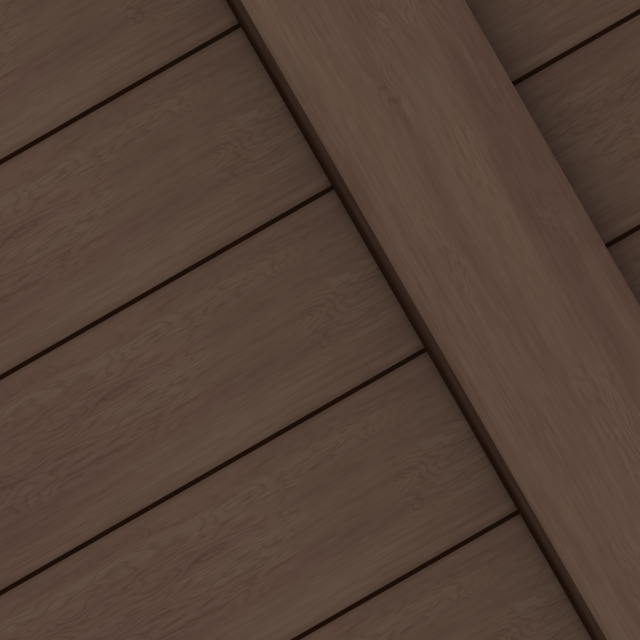
Give the GLSL for this texture, as a WebGL 1 fragment shader.

```glsl
precision highp float;
// Dark wooden planks on a slant, crossed by a raised beam with soft contact shadows.
uniform vec2 u_resolution;

const float TILT = 0.5201;          // plank direction in radians
const float PLANK_WIDTH = 0.2921;
const float SEAM_OFFSET = 0.0633;   // position of one seam across the planks
const float SEAM_HALF = 0.0036;
const float BEAM_LEFT = 0.803;      // foot of the visible beam side
const float BEAM_FACE = 0.823;      // start of the beam's top face
const float BEAM_RIGHT = 1.127;
const float EDGE = 0.0014;          // edge softness

const vec3 LIGHT_WOOD = vec3(0.365, 0.290, 0.240);
const vec3 RED_WOOD = vec3(0.328, 0.246, 0.212);
const vec3 SIDE_WOOD = vec3(0.195, 0.142, 0.110);
const vec3 GAP_COLOR = vec3(0.105, 0.055, 0.035);

float hash(vec2 p) {
  return fract(sin(dot(p, vec2(127.1, 311.7))) * 43758.5453);
}

float noise(vec2 p) {
  vec2 i = floor(p);
  vec2 f = fract(p);
  f = f * f * (3.0 - 2.0 * f);
  return mix(mix(hash(i), hash(i + vec2(1.0, 0.0)), f.x),
             mix(hash(i + vec2(0.0, 1.0)), hash(i + vec2(1.0, 1.0)), f.x), f.y);
}

float fbm(vec2 p) {
  float sum = 0.0;
  float amp = 0.5;
  for (int i = 0; i < 4; i++) {
    sum += amp * noise(p);
    p = p * 2.03 + 17.3;
    amp *= 0.5;
  }
  return sum;
}

// Wood surface: q.x runs along the grain, q.y across it from the board's edge.
vec3 wood(vec2 q) {
  float across = q.y / PLANK_WIDTH;
  float bend = 0.012 * (noise(q * vec2(5.0, 9.0)) - 0.5);
  vec2 g = vec2(q.x, q.y + bend);

  // Broad light and reddish streaks
  float streak = fbm(g * vec2(2.2, 26.0) + 4.0);
  float edgeLight = 1.0 - smoothstep(0.08, 0.32, across);
  float band = exp(-pow((across - 0.62) / 0.10, 2.0));
  float tone = 0.50 + 1.7 * (streak - 0.47) + 0.25 * edgeLight + 0.18 * band
             - 0.22 * smoothstep(0.72, 1.0, across);
  vec3 color = mix(RED_WOOD, LIGHT_WOOD, clamp(tone, 0.0, 1.0));

  // Curved growth rings through the middle of the board
  float field = fbm(g * vec2(5.0, 23.0) + 11.0);
  float ring = pow(0.5 + 0.5 * sin(field * 85.0), 3.0);
  float middle = smoothstep(0.15, 0.35, across) * (1.0 - smoothstep(0.80, 1.0, across));
  float patches = smoothstep(0.35, 0.65, noise(q * vec2(7.0, 16.0) + 31.0));
  color += (0.35 - ring) * 0.026 * middle * patches;

  // Fine fibres and pores
  float fibre = noise(g * vec2(12.0, 330.0)) - 0.5;
  float pores = noise(g * vec2(40.0, 210.0) + 7.0) - 0.5;
  color += fibre * (0.018 + 0.012 * edgeLight) + pores * 0.018;
  return color;
}

void main() {
  vec2 p = gl_FragCoord.xy / u_resolution;
  vec2 along = vec2(cos(TILT), sin(TILT));
  float u = dot(p, along);
  float v = dot(p, vec2(-along.y, along.x));

  // Planks and the dark gaps between them
  float w = mod(v - SEAM_OFFSET, PLANK_WIDTH);
  float seam = min(w, PLANK_WIDTH - w);
  vec3 color = wood(vec2(u, w));
  color *= 1.0 - 0.07 * smoothstep(0.35, 0.80, u);
  color *= 0.90 + 0.10 * smoothstep(SEAM_HALF, 0.014, seam);
  color = mix(GAP_COLOR, color, smoothstep(SEAM_HALF - EDGE, SEAM_HALF + EDGE, seam));

  // Shadows beside the beam, each on its own side
  float leftGap = max(BEAM_LEFT - u, 0.0);
  float rightGap = max(u - BEAM_RIGHT, 0.0);
  float leftShadow = 0.15 * exp(-leftGap / 0.05) + 0.20 * exp(-leftGap / 0.008);
  float rightShadow = 0.36 * exp(-rightGap / 0.042);
  color *= 1.0 - mix(leftShadow, rightShadow, step(BEAM_FACE, u));

  // Beam side, darkest at its foot
  vec2 beamCoord = vec2(-v + 3.0, u - BEAM_FACE);
  float rise = (u - BEAM_LEFT) / (BEAM_FACE - BEAM_LEFT);
  vec3 side = mix(GAP_COLOR, SIDE_WOOD, smoothstep(0.10, 0.70, rise));
  side += (noise(beamCoord * vec2(14.0, 350.0)) - 0.5) * 0.025;
  float beforeEnd = 1.0 - smoothstep(-EDGE, EDGE, u - BEAM_RIGHT);
  color = mix(color, side, smoothstep(-EDGE, EDGE, u - BEAM_LEFT)
                         * (1.0 - smoothstep(-EDGE, EDGE, u - BEAM_FACE - 0.004)));

  // Beam top face
  vec3 face = wood(beamCoord) * 1.01;
  face *= 0.93 + 0.07 * smoothstep(0.0, 0.012, u - BEAM_FACE);
  face *= 0.94 + 0.06 * smoothstep(0.0, 0.010, BEAM_RIGHT - u);
  color = mix(color, face, smoothstep(-EDGE, EDGE, u - BEAM_FACE) * beforeEnd);

  gl_FragColor = vec4(color, 1.0);
}
```
